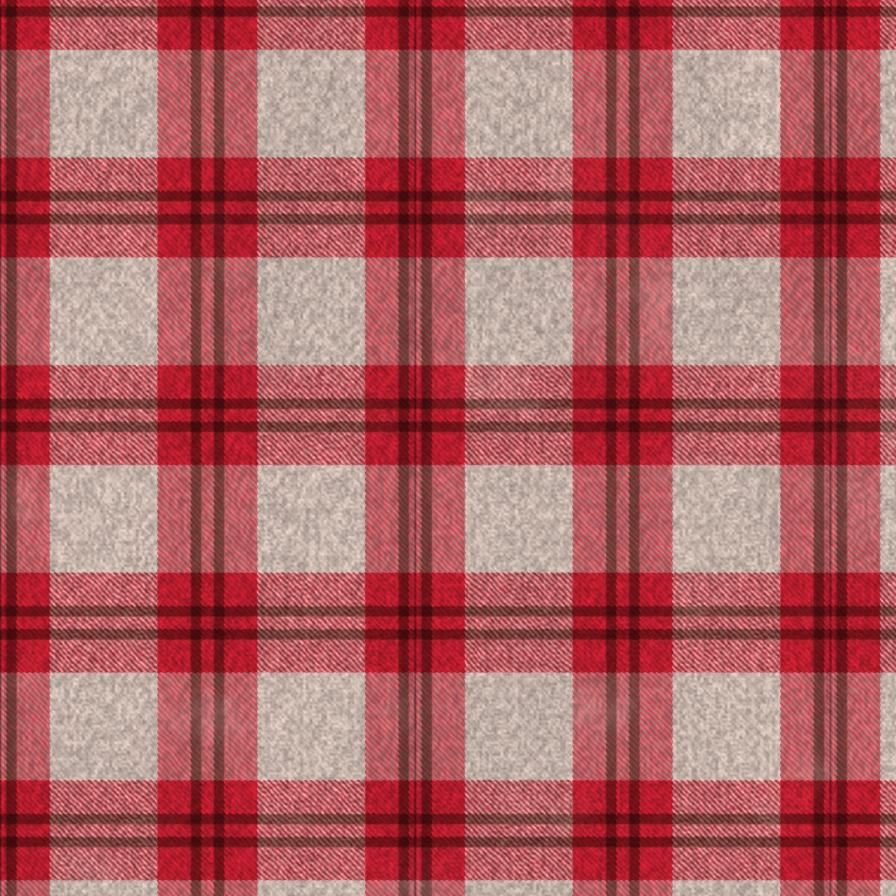
A WebGL 1 fragment shader for this pattern:

```glsl
precision highp float;
// Woven check: red bands in warp and weft cross over a cream ground, and each
// band carries a pair of brown pinstripes. A wavering twill interleaves the two
// thread directions; fibre noise, pale wear and thin seams age the cloth.

uniform vec2 u_resolution;

#define PERIOD 0.2317        // size of one check
#define BAND_HALF 0.2405     // half width of a red band, in checks
#define STRIPE_OFFSET 0.0555 // pinstripe distance from the band centre, in checks
#define STRIPE_HALF 0.0250   // half width of a pinstripe, in checks
#define TWILL_LINES 150.0    // diagonal ribs across the canvas
#define TWILL_MIX 0.20       // how far the ribs separate warp from weft
#define GRAIN 0.24           // strength of fibre shading
#define WEAR 0.20            // strength of faded patches
#define CREAM vec3(0.80, 0.727, 0.692)
#define RED vec3(0.745, 0.115, 0.180)
#define BROWN_DYE vec3(0.59, 0.62, 0.54)

float hash(vec2 p) {
  return fract(sin(dot(p, vec2(127.1, 311.7))) * 43758.5453);
}

float valueNoise(vec2 p) {
  vec2 cell = floor(p);
  vec2 f = fract(p);
  f = f * f * (3.0 - 2.0 * f);
  float low = mix(hash(cell), hash(cell + vec2(1.0, 0.0)), f.x);
  float high = mix(hash(cell + vec2(0.0, 1.0)), hash(cell + 1.0), f.x);
  return mix(low, high, f.y);
}

float cloudNoise(vec2 p) {
  float sum = 0.0;
  float weight = 0.5;
  for (int i = 0; i < 4; i++) {
    sum += weight * valueNoise(p);
    p = p * 2.03 + 17.3;
    weight *= 0.5;
  }
  return sum;
}

// Coverage of a line of the given half width, softened by the edge width
float line(float d, float halfWidth, float edge) {
  return 1.0 - smoothstep(halfWidth - edge, halfWidth + edge, abs(d));
}

// Signed distance to the nearest multiple of the spacing
float repeatCentred(float x, float spacing) {
  return (fract(x / spacing + 0.5) - 0.5) * spacing;
}

// Band coverage in x, pinstripe coverage in y, along one thread axis
vec2 sett(float t, float edge) {
  float d = abs(repeatCentred(t, 1.0));
  return vec2(line(d, BAND_HALF, edge),
              line(d - STRIPE_OFFSET, STRIPE_HALF, edge * 1.4));
}

void main() {
  vec2 uv = gl_FragCoord.xy / u_resolution;
  vec2 p = vec2(uv.x, 1.0 - uv.y);
  float pixel = 1.0 / min(u_resolution.x, u_resolution.y);

  // Twill ribs, bent by slow and fast noise
  float bend = 2.6 * valueNoise(p * vec2(48.0, 26.0))
             + 1.5 * valueNoise(p * 110.0 + 40.0);
  float twill = sin(6.28318 * TWILL_LINES * (p.x - p.y) + bend);

  // Fibre grain, drawn out along the warp
  float fibre = valueNoise(p * vec2(300.0, 170.0) + 9.0) - 0.5;
  float speck = valueNoise(p * 380.0 + 71.0) - 0.5;

  // Band and stripe layout with slightly toothed edges
  vec2 t = (p + 0.0006 * vec2(twill, -twill)) / PERIOD;
  float edge = 0.8 * pixel / PERIOD;
  vec2 warp = sett(t.x, edge);
  vec2 weft = sett(t.y, edge);

  // Interleave warp and weft, then dye the pinstripes
  float warpShare = 0.5 + TWILL_MIX * twill + 0.25 * speck;
  float redShare = mix(weft.x, warp.x, warpShare);
  redShare += 0.05 * warp.x * (1.0 - weft.x) + 0.05 * weft.x * (1.0 - warp.x);
  vec3 color = mix(CREAM, RED, redShare);
  color *= mix(vec3(1.0), BROWN_DYE, warp.y * (0.92 + 0.16 * fibre));
  color *= mix(vec3(1.0), BROWN_DYE, weft.y * (0.92 + 0.16 * fibre));

  // Thread shading: ribs show more strongly on the dyed bands
  float banded = max(warp.x, weft.x);
  float shade = 0.95 + GRAIN * fibre + 0.75 * GRAIN * speck;
  shade += mix(0.025, 0.07, banded) * twill;

  // Uneven depth of colour and pale rubbed patches
  float clouds = cloudNoise(p * 9.0 + 3.0);
  shade += 0.10 * (cloudNoise(p * vec2(14.0, 7.0) + 50.0) - 0.47);
  float worn = smoothstep(0.56, 0.80, clouds) * WEAR;
  color = mix(color, CREAM * 1.05, worn * (1.0 - 0.8 * warp.x * weft.x));

  // A dark seam with a pale edge on every second vertical band
  float seam = repeatCentred(p.x, 2.0 * PERIOD);
  float soft = 0.7 * pixel;
  shade *= 1.0 - 0.08 * line(seam, 0.012, 0.010);
  shade *= 1.0 - 0.30 * line(seam, 0.0011, soft);
  shade += 0.13 * line(seam - 0.0034, 0.0010, soft);

  gl_FragColor = vec4(clamp(color * shade, 0.0, 1.0), 1.0);
}
```
